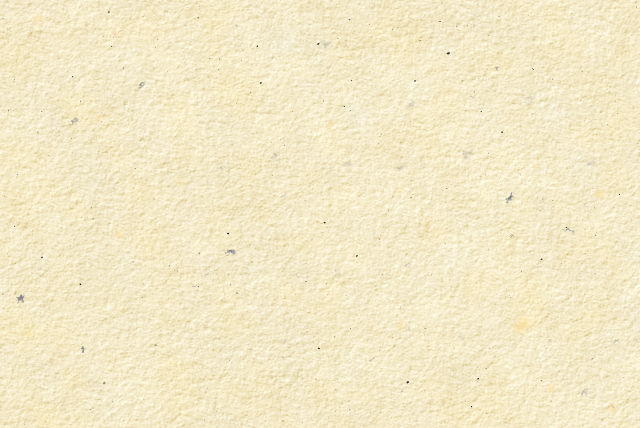
This texture is drawn by a WebGL 2 fragment shader. Its source:

```glsl
#version 300 es
precision highp float;

#define PAPER vec3(0.957, 0.917, 0.784)
#define TONE_GAIN vec3(0.019, 0.025, 0.040)
#define GRAIN_CELLS vec2(92.0, 116.0)
#define FINE_CELLS vec2(200.0, 235.0)
#define GRIT_CELLS vec2(310.0, 340.0)
#define LIGHT_STEP vec2(0.35, -0.45)
#define COARSE_RELIEF 1.30
#define FINE_RELIEF 1.55
#define GRIT 0.75
#define SPECK_INK vec3(0.13, 0.12, 0.12)
#define FLECK_GREY vec3(0.45, 0.45, 0.49)
#define STAIN_YELLOW vec3(0.98, 0.85, 0.53)

uniform vec2 u_resolution;
out vec4 fragColor;

// Integer hash: three random values per cell and seed
vec3 hash3(vec2 cell, int seed) {
    uvec3 v = uvec3(ivec3(ivec2(cell), seed) + 1000);
    v = v * 1664525u + 1013904223u;
    v.x += v.y * v.z; v.y += v.z * v.x; v.z += v.x * v.y;
    v ^= v >> 16u;
    v.x += v.y * v.z; v.y += v.z * v.x; v.z += v.x * v.y;
    return vec3(v >> 8u) / 16777216.0;
}

// Cellular noise: one signed, rounded bump per cell
float bumps(vec2 p, int seed) {
    vec2 cell = floor(p);
    float sum = 0.0;
    for (int y = -1; y <= 1; y++) {
        for (int x = -1; x <= 1; x++) {
            vec2 id = cell + vec2(x, y);
            vec3 r = hash3(id, seed);
            vec2 d = p - id - r.xy;
            float w = max(0.0, 1.0 - dot(d, d));
            sum += (2.0 * r.z - 1.0) * w * w;
        }
    }
    return sum;
}

// Side-lit slope of the bump field
float relief(vec2 p, int seed) {
    return bumps(p, seed) - bumps(p + LIGHT_STEP, seed);
}

// Scattered ellipses: at most one per cell, random size, angle and opacity
float flecks(vec2 p, float cells, float share, vec2 sizes, float stretch, float blur, int seed) {
    vec2 g = p * cells;
    vec3 place = hash3(floor(g), seed);
    vec3 form = hash3(floor(g), seed + 50);
    vec2 d = (fract(g) - mix(vec2(0.25), vec2(0.75), place.xy)) / cells;
    float angle = 0.4 + 1.6 * (form.x - 0.5);
    float c = cos(angle), s = sin(angle);
    d = vec2(c * d.x + s * d.y, (c * d.y - s * d.x) * stretch);
    float radius = mix(sizes.x, sizes.y, form.y * form.y);
    float edge = max(blur * radius, 0.6 / u_resolution.y);
    float cover = 1.0 - smoothstep(radius - edge, radius + edge, length(d));
    return step(place.z, share) * cover * mix(0.4, 1.0, form.z);
}

// Short curved hairs, one per chosen cell
float hairs(vec2 p, float cells, float share, int seed) {
    vec2 g = p * cells;
    vec3 place = hash3(floor(g), seed);
    vec3 form = hash3(floor(g), seed + 50);
    vec2 d = (fract(g) - mix(vec2(0.3), vec2(0.7), place.xy)) / cells;
    float angle = 6.283 * form.x;
    d = mat2(cos(angle), -sin(angle), sin(angle), cos(angle)) * d;
    d.y += (form.y - 0.5) * 70.0 * d.x * d.x;
    d.x = max(0.0, abs(d.x) - mix(0.003, 0.008, form.z));
    return step(place.z, share) * (1.0 - smoothstep(0.0, 1.0 / u_resolution.y + 0.0003, length(d)));
}

void main() {
    vec2 p = gl_FragCoord.xy / u_resolution.y;

    // Layered sines bend the grain out of its grid
    vec2 bent = p + 0.003 * sin(p.yx * vec2(41.0, 53.0) + 1.7 * sin(p * 23.0));
    bent.y += 0.12 * bent.x;

    // Pressed pulp surface, with deeper shadows than highlights
    float tone = COARSE_RELIEF * relief(bent * GRAIN_CELLS, 1)
               + FINE_RELIEF * relief(bent * FINE_CELLS, 2)
               + GRIT * bumps(bent * GRIT_CELLS, 8)
               + 0.45 * bumps(bent * vec2(28.0, 36.0), 3)
               + 0.35 * bumps(bent * vec2(6.0, 8.0), 4);
    float shadow = min(tone, 0.0);
    vec3 color = PAPER + TONE_GAIN * (tone - 0.15 * shadow * shadow);
    color += vec3(0.004, 0.0, -0.014) * bumps(bent * 17.0, 5);

    // Ragged outlines for the larger inclusions
    vec2 tear = vec2(bumps(p * 190.0, 6), bumps(p * 190.0, 7));
    vec2 ragged = p + 0.006 * tear;

    // Soft stains and pale flakes
    color = mix(color, STAIN_YELLOW, 0.55 * flecks(ragged, 6.0, 0.38, vec2(0.006, 0.018), 1.3, 1.0, 10));
    color = mix(color, vec3(0.97, 0.72, 0.58), 0.5 * flecks(ragged, 9.0, 0.06, vec2(0.003, 0.007), 1.2, 0.9, 11));
    color = mix(color, vec3(0.99, 0.98, 0.92), 0.8 * flecks(ragged, 9.0, 0.14, vec2(0.004, 0.010), 2.0, 0.6, 12));

    // Grey fibre clumps, faint and strong
    float mottled = clamp(0.75 + 0.9 * tear.x, 0.1, 1.0);
    color = mix(color, FLECK_GREY, 0.35 * mottled * flecks(ragged, 7.0, 0.26, vec2(0.004, 0.012), 1.7, 0.8, 13));
    color = mix(color, FLECK_GREY, mottled * flecks(ragged, 8.0, 0.16, vec2(0.004, 0.011), 2.0, 0.5, 14));
    color = mix(color, FLECK_GREY, 0.3 * hairs(p, 10.0, 0.08, 15));

    // Dark specks and fine dust
    vec2 chipped = p + 0.0010 * tear;
    color = mix(color, SPECK_INK, flecks(chipped, 14.0, 0.15, vec2(0.0011, 0.0034), 1.3, 0.25, 16));
    color = mix(color, vec3(0.36, 0.31, 0.27), 0.6 * flecks(chipped, 40.0, 0.16, vec2(0.0007, 0.0017), 1.2, 0.4, 17));

    fragColor = vec4(clamp(color, 0.0, 0.995), 1.0);
}
```
